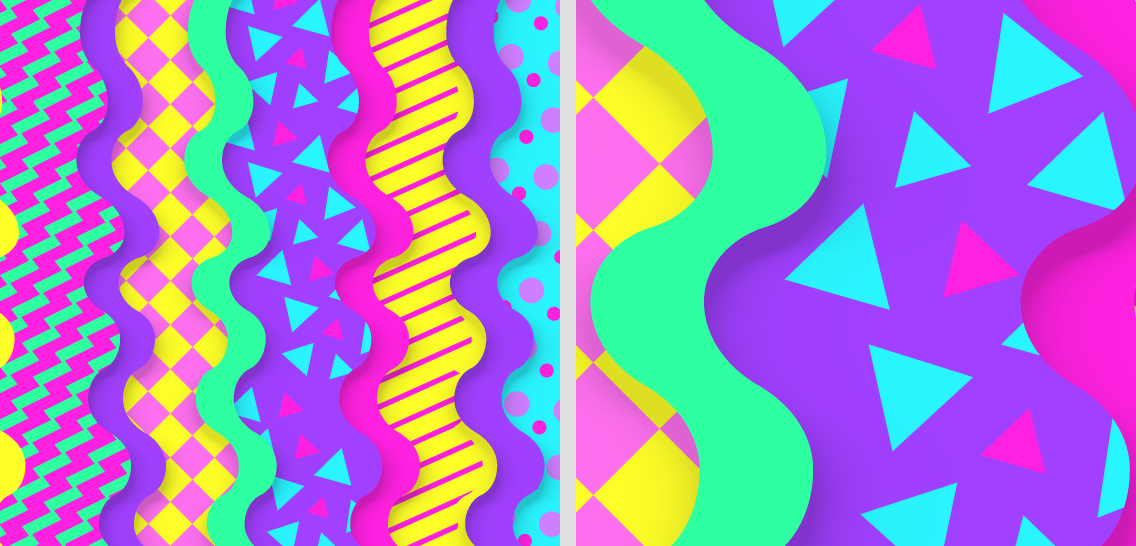
Left: the whole. Right: its middle third, enlarged.
This background is drawn by a Shadertoy shader. Its source:

```glsl
const vec3 YELLOW = vec3(1.0, 1.0, 0.16);
const vec3 MAGENTA = vec3(1.0, 0.13, 0.88);
const vec3 PURPLE = vec3(0.63, 0.25, 1.0);
const vec3 GREEN = vec3(0.18, 1.0, 0.63);
const vec3 PINK = vec3(1.0, 0.44, 0.94);
const vec3 CYAN = vec3(0.16, 0.96, 1.0);
const vec3 LAVENDER = vec3(0.81, 0.5, 1.0);

const float HEIGHT = 7.5; // canvas height in design units
const int SAMPLES = 3;    // antialiasing grid per axis

// Panel borders, measured from the shared wave
const float BORDER[9] = float[9](-1.45, 0.0, 0.48, 1.48, 2.0, 3.45, 3.97, 5.03, 5.68);

// Two mirrored elliptic arcs; bend sets how steep the middle is
float arcEase(float t, float bend) {
    float s = bend * (1.0 - abs(2.0 * t - 1.0));
    float e = 0.5 * (1.0 - sqrt(1.0 - s * s)) / (1.0 - sqrt(1.0 - bend * bend));
    return t < 0.5 ? e : 1.0 - e;
}

// Uneven wave: turning heights and the reach of each crest and trough
float wave(float y) {
    const float TURN[11] = float[11](-0.6, 0.45, 1.4, 2.2, 3.2, 3.88, 4.65, 5.48, 6.4, 7.2, 8.0);
    const float REACH[11] = float[11](1.4, 1.1, 1.48, 1.05, 1.71, 1.15, 1.65, 1.21, 1.8, 1.36, 1.9);
    int i = 0;
    while (i < 9 && y > TURN[i + 1]) i++;
    float t = clamp((y - TURN[i]) / (TURN[i + 1] - TURN[i]), 0.0, 1.0);
    float bend = REACH[i + 1] < REACH[i] ? 0.94 : 0.8;
    return mix(REACH[i], REACH[i + 1], arcEase(t, bend));
}

// Slanted lightning bands: long edges along the slope, short jags between
vec3 zigzag(vec2 p, float toothHeight, float advance, float jag, float spacing) {
    float s = (p.y + 0.5 * p.x) / toothHeight;
    float x = p.x + floor(s) * advance - fract(s) * jag;
    return fract(x / spacing) < 0.42 ? GREEN : MAGENTA;
}

vec3 diamonds(vec2 p, float diagonal) {
    vec2 cell = floor(vec2(p.x + p.y, p.x - p.y) / diagonal);
    return mod(cell.x + cell.y, 2.0) < 0.5 ? PINK : YELLOW;
}

bool inTriangle(vec2 p, float radius, float angle) {
    const float THIRD = 2.0943951;
    float a = mod(atan(p.y, p.x) - angle, THIRD) - 0.5 * THIRD;
    return cos(a) * length(p) < 0.5 * radius;
}

// One motif stamped in shifted rows
vec3 confetti(vec2 p) {
    // Centre, radius (negative for magenta) and rotation
    const vec4 PIECE[9] = vec4[9](
        vec4(3.30, 1.86, 0.29, -1.29), vec4(3.89, 1.86, -0.21, -1.86),
        vec4(4.31, 2.15, 0.31, -1.30), vec4(3.60, 2.44, 0.29, -0.22),
        vec4(4.09, 2.69, -0.18, -1.29), vec4(4.62, 2.81, 0.27, 0.15),
        vec4(3.63, 3.06, 0.27, -0.84), vec4(4.17, 3.21, 0.21, -1.85),
        vec4(4.90, 3.28, 0.28, -1.29));
    // Row shift and number of pieces used
    const vec3 ROW[5] = vec3[5](vec3(0.0, -1.87, 9.0), vec3(0.0, 0.0, 9.0),
        vec3(0.5, 1.85, 9.0), vec3(0.08, 3.73, 2.0), vec3(0.3, 4.3, 9.0));
    vec3 color = PURPLE;
    for (int r = 0; r < 5; r++) {
        for (int i = 0; i < int(ROW[r].z); i++) {
            vec4 piece = PIECE[i];
            if (inTriangle(p - ROW[r].xy - piece.xy, abs(piece.z), piece.w))
                color = piece.z > 0.0 ? CYAN : MAGENTA;
        }
    }
    return color;
}

// Slanted lines that stop short inside the outward bulges
vec3 stripes(vec2 p, float reach, float spacing) {
    float s = (p.y + 0.45 * p.x - 4.05) / spacing;
    float end = BORDER[7] + reach - 0.2 * smoothstep(1.3, 1.42, reach);
    bool line = abs(s - round(s)) < 0.115 && p.x < end;
    return line ? MAGENTA : YELLOW;
}

// Distance to the nearest point of a tilted lattice
float latticeDistance(vec2 p, mat2 basis) {
    return length(p - basis * round(inverse(basis) * p));
}

vec3 dots(vec2 p) {
    mat2 basis = mat2(0.68, 0.09, -0.10, 0.78);
    if (latticeDistance(p, basis) < 0.175) return LAVENDER;
    return latticeDistance(p - vec2(0.31, 0.32), basis) < 0.097 ? MAGENTA : CYAN;
}

float shadow(float d, float strength) {
    return 1.0 - strength * exp(-8.0 * max(d, 0.0));
}

vec3 scene(vec2 p) {
    float reach = wave(p.y);
    int panel = 0;
    while (panel < 9 && p.x - reach > BORDER[panel]) panel++;

    vec3 color = YELLOW;
    if (panel == 1) color = zigzag(p, 0.18, 0.3, 0.1, 1.05);
    else if (panel == 2 || panel == 8) color = PURPLE;
    else if (panel == 3) color = diamonds(p - vec2(2.34, 3.25), 0.607);
    else if (panel == 4) color = GREEN;
    else if (panel == 5) color = confetti(p);
    else if (panel == 6) color = MAGENTA;
    else if (panel == 7) color = stripes(p, reach, 0.353);
    else if (panel == 9) color = dots(p - vec2(7.5, 2.43));

    // Soft shadows fall downwards from the panel borders
    float x = p.x - wave(p.y - 0.12);
    if (panel > 1 && panel != 4) color *= shadow(x - BORDER[panel - 1], 0.2);
    if (panel == 3 || panel == 7) color *= shadow(BORDER[panel] - x, 0.13);
    return color;
}

void mainImage(out vec4 fragColor, in vec2 fragCoord) {
    vec3 sum = vec3(0.0);
    for (int i = 0; i < SAMPLES * SAMPLES; i++) {
        vec2 jitter = (vec2(i % SAMPLES, i / SAMPLES) + 0.5) / float(SAMPLES) - 0.5;
        vec2 p = (fragCoord + jitter) * HEIGHT / iResolution.y;
        sum += scene(vec2(p.x, HEIGHT - p.y)); // y runs down from the top
    }
    fragColor = vec4(sum / float(SAMPLES * SAMPLES), 1.0);
}
```
